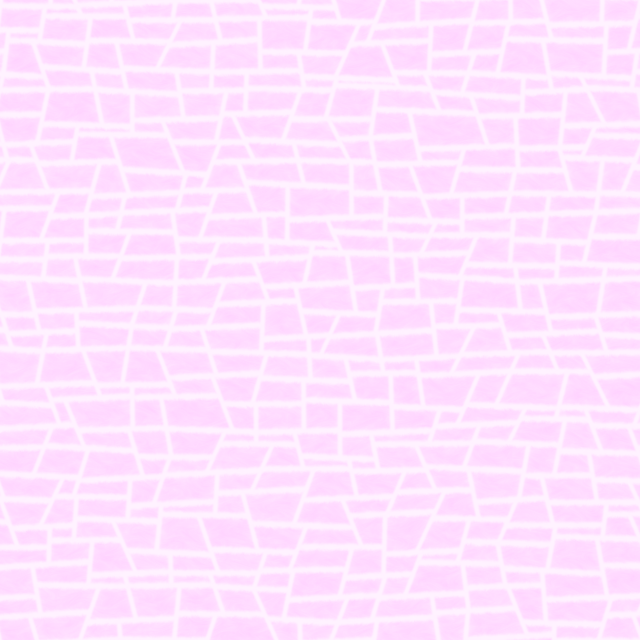
A three.js fragment shader for this texture:

```glsl
// Pale pink wall of irregular, slanted stones with soft light joints.
varying vec2 vUv;

#define GRID vec2(15.0, 27.0)          // stones across and up
#define JITTER vec2(0.27, 0.33)        // random shift of upright and level joints
#define TILT vec2(0.28, 0.11)          // random slant of upright and level joints
#define JOINT_HALF vec2(0.0042, 0.0056) // half width of upright and level joints
#define WOBBLE 0.0016                  // roughness of the level stone edges
#define GLOW_REACH 0.0055              // how far the joint lightens a stone
#define MOTTLE 0.021                   // contrast of the stone grain
#define JOINT_COLOR vec3(1.0, 0.948, 1.0)
#define RIM_COLOR vec3(1.0, 0.905, 1.0)
#define STONE_COLOR vec3(1.0, 0.842, 1.0)

// Two random values from -1 to 1
vec2 hash2(vec2 p) {
  vec2 q = vec2(dot(p, vec2(127.1, 311.7)), dot(p, vec2(269.5, 183.3)));
  return fract(sin(q) * 43758.5453) * 2.0 - 1.0;
}

// Wispy grain from layered, warped sines, about -1 to 1
float grain(vec2 p) {
  float sum = 0.0;
  float amplitude = 0.5;
  for (int i = 0; i < 6; i++) {
    p += 0.8 * sin(p.yx * 0.83 + float(i) * 1.7);
    sum += amplitude * sin(p.x) * cos(p.y + 0.6 * sin(p.x * 0.7));
    p = mat2(1.36, 0.98, -0.98, 1.36) * p + 2.3;
    amplitude *= 0.72;
  }
  return sum;
}

// Signed gap to the upright joint through a lattice vertex
float uprightGap(vec2 vertex, vec2 p) {
  vec2 r = hash2(vertex);
  vec2 q = p - vertex;
  return (q.x - JITTER.x * r.x - TILT.x * r.y * q.y) / GRID.x;
}

// Signed gap to the level joint through a lattice vertex
float levelGap(vec2 vertex, vec2 p) {
  vec2 r = hash2(vertex);
  vec2 q = p - vertex;
  return (q.y - JITTER.y * r.x - TILT.y * r.y * q.x) / GRID.y;
}

// Gaps to left, right, bottom and top; joints alternate like a pinwheel
vec4 stoneGaps(vec2 cell, vec2 p) {
  float odd = mod(cell.x + cell.y, 2.0);
  float even = 1.0 - odd;
  return vec4(
    uprightGap(cell + vec2(0.0, even), p),
    -uprightGap(cell + vec2(1.0, odd), p),
    levelGap(cell + vec2(odd, 0.0), p),
    -levelGap(cell + vec2(even, 1.0), p));
}

float smallest(vec4 v) {
  return min(min(v.x, v.y), min(v.z, v.w));
}

void main() {
  vec2 p = vUv * GRID;
  vec2 base = floor(p);

  // The stone that holds this point is the one with the largest inner gap
  vec4 gaps = vec4(-1.0);
  vec2 stone = base;
  for (int y = -1; y <= 1; y++) {
    for (int x = -1; x <= 1; x++) {
      vec2 cell = base + vec2(float(x), float(y));
      vec4 candidate = stoneGaps(cell, p);
      if (smallest(candidate) > smallest(gaps)) {
        gaps = candidate;
        stone = cell;
      }
    }
  }

  // Roughen the level edges, most of all the top one
  float rough = grain(vUv * vec2(190.0, 120.0) + 17.0);
  gaps.zw += WOBBLE * rough * vec2(0.6, 1.0);

  // Soft joint mask, one factor per side
  vec4 halfWidth = JOINT_HALF.xxyy;
  vec4 side = smoothstep(halfWidth * 0.2, halfWidth * 1.45, gaps);
  float body = side.x * side.y * side.z * side.w;

  // Lightened rim, mottled face and a slight tone per stone
  float glow = exp(-max(smallest(gaps), 0.0) / GLOW_REACH);
  float tone = 0.006 * hash2(stone + 0.5).x;
  float mottle = MOTTLE * grain(vUv * vec2(100.0, 190.0));
  vec3 face = mix(STONE_COLOR, RIM_COLOR, glow);
  face.g += tone + mottle + 0.006;

  vec3 color = mix(JOINT_COLOR, face, body);
  color.g += 0.15 * mottle * (1.0 - body);
  gl_FragColor = vec4(clamp(color, 0.0, 1.0), 1.0);
}
```
